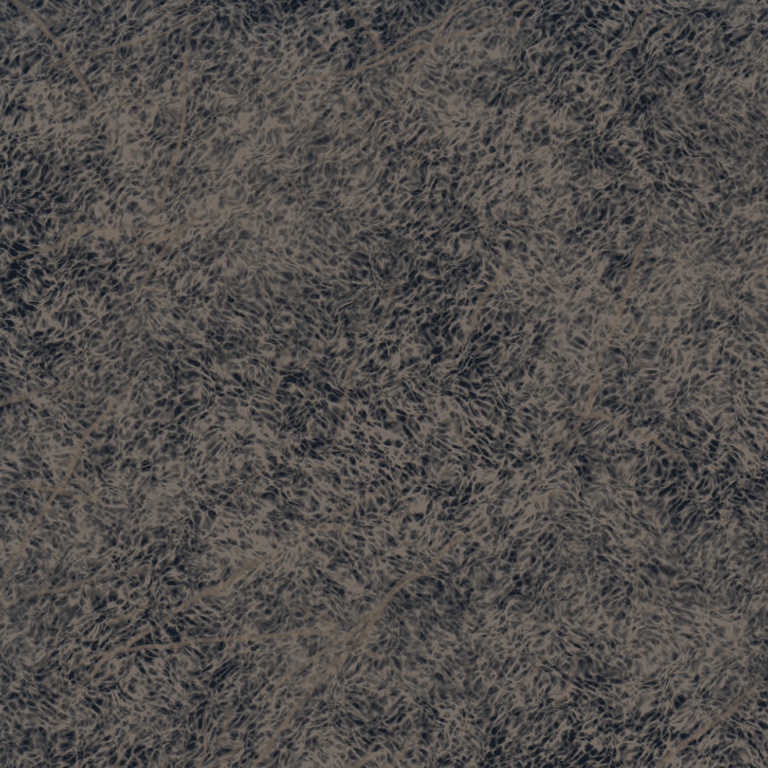
Write a WebGL 2 fragment shader that draws this texture.

```glsl
#version 300 es
precision highp float;
// Worn dark leather: stretched cellular noise and short fibres form the grain,
// smooth noise adds stains and soft bands, and a loop scatters bent creases.
// One tone value drives a ramp from blue-black to warm grey.
uniform vec2 u_resolution;
out vec4 fragColor;

const vec3 DEEP_BLUE = vec3(0.11, 0.13, 0.16);
const vec3 WARM_GREY = vec3(0.42, 0.39, 0.36);
const vec3 RUBBED_TINT = vec3(0.022, 0.0, -0.02);
const int CREASES = 80;

vec2 hash2(vec2 p) {
  vec3 q = fract(p.xyx * vec3(0.1031, 0.1030, 0.0973));
  q += dot(q, q.yzx + 33.33);
  return fract((q.xx + q.yz) * q.zy);
}

float valueNoise(vec2 p) {
  vec2 cell = floor(p), f = fract(p);
  f = f * f * (3.0 - 2.0 * f);
  float low = mix(hash2(cell).x, hash2(cell + vec2(1, 0)).x, f.x);
  float high = mix(hash2(cell + vec2(0, 1)).x, hash2(cell + vec2(1, 1)).x, f.x);
  return mix(low, high, f.y);
}

float layeredNoise(vec2 p) {
  float sum = 0.0, weight = 0.5;
  for (int i = 0; i < 4; i++) {
    sum += weight * valueNoise(p);
    p = mat2(1.6, 1.2, -1.2, 1.6) * p + 17.3;
    weight *= 0.5;
  }
  return sum / 0.9375;
}

vec2 rotate(vec2 p, float angle) {
  float c = cos(angle), s = sin(angle);
  return vec2(c * p.x + s * p.y, c * p.y - s * p.x);
}

// Bright ridges along cell borders, dark pits at cell centres
float cellRidges(vec2 p) {
  vec2 cell = floor(p), f = fract(p);
  float nearest = 8.0, second = 8.0;
  for (int y = -1; y <= 1; y++) {
    for (int x = -1; x <= 1; x++) {
      vec2 offset = vec2(x, y);
      float d = length(offset + hash2(cell + offset + 200.0) - f);
      second = min(second, max(nearest, d));
      nearest = min(nearest, d);
    }
  }
  return 1.0 - smoothstep(0.0, 0.62, second - nearest);
}

// Signed grain in one direction: wrinkle ridges cut up by short fibres
float strokes(vec2 p, float angle) {
  vec2 along = rotate(p, angle);
  float ridges = cellRidges(along * vec2(60.0, 112.0) + 40.0) - 0.6;
  float fibres = valueNoise(along * vec2(85.0, 175.0) + 300.0) - 0.5;
  return 0.5 * ridges + 0.75 * fibres;
}

// Two crossing directions, chosen by area, over a finer round grain
float wrinkleGrain(vec2 p, float area) {
  float crossed = mix(strokes(p, -0.6), strokes(p, 0.75), smoothstep(0.38, 0.48, area));
  return crossed + 0.28 * (cellRidges(p * 140.0) - 0.6);
}

// Bent line that tapers towards both ends
float crease(vec2 p, float angle, float halfLength, float bend, float width) {
  vec2 q = rotate(p, angle);
  q.y += bend * q.x * q.x;
  float taper = 1.0 - smoothstep(0.5, 1.0, abs(q.x) / halfLength);
  return taper * (1.0 - smoothstep(0.2 * width, width, abs(q.y)));
}

float scatteredCreases(vec2 p, float pixel) {
  float strongest = 0.0;
  for (int i = 0; i < CREASES; i++) {
    float id = float(i);
    vec2 center = hash2(vec2(id, 3.7)) * 1.1 - 0.05;
    vec2 shape = hash2(vec2(id, 19.1));
    vec2 style = hash2(vec2(id, 47.9));
    float angle = style.x < 0.76 ? mix(0.3, 1.4, shape.y) : mix(-0.9, 0.15, shape.y);
    float halfLength = mix(0.03, 0.26, shape.x * shape.x * shape.x);
    float width = mix(0.0028, 0.0055, style.y) + 0.5 * pixel;
    float line = crease(p - center, angle, halfLength, 2.0 * (style.y - 0.5), width);
    strongest = max(strongest, line * mix(0.5, 1.0, shape.x));
  }
  return strongest;
}

void main() {
  vec2 uv = gl_FragCoord.xy / u_resolution.y;
  float pixel = 1.0 / u_resolution.y;

  // Warps keep grain and creases from running straight
  vec2 fineWarp = vec2(valueNoise(uv * 42.0), valueNoise(uv * 42.0 + 71.0)) - 0.5;
  vec2 broadWarp = vec2(layeredNoise(uv * 8.0), layeredNoise(uv * 8.0 + 53.0)) - 0.5;

  // Stains, horizontal bands and darker outer edges
  float stain = layeredNoise(uv * 5.0 + 9.0) - 0.5;
  float blotch = layeredNoise(uv * 17.0 + 31.0) - 0.5;
  float band = sin(uv.y * 12.5 + 2.6 + 0.8 * sin(uv.x * 5.0));
  float edge = smoothstep(0.84, 1.02, uv.y) + 0.5 * smoothstep(0.08, 0.0, uv.x);

  // Tone: grain contrast grows inside the stains
  float grain = wrinkleGrain(uv + fineWarp * 0.012, layeredNoise(uv * 9.0 + 80.0));
  float speckle = valueNoise(uv * 215.0) - 0.5;
  float tone = 0.66 + grain * (1.15 - 1.1 * stain);
  tone += 0.42 * stain + 0.6 * blotch + 0.36 * speckle + 0.04 * band - 0.18 * edge;

  // Rubbed creases, broken up by noise
  float rubbed = scatteredCreases(uv + broadWarp * 0.035 + fineWarp * 0.004, pixel);
  rubbed *= smoothstep(0.1, 0.5, valueNoise(uv * 32.0 + 5.0)) * 0.4 + 0.6;
  tone = mix(tone, 0.95 + 0.3 * speckle, 0.85 * rubbed);

  vec3 color = mix(DEEP_BLUE, WARM_GREY, clamp(tone, -0.1, 1.12));
  color += RUBBED_TINT * (rubbed - 0.35 * edge);
  fragColor = vec4(color, 1.0);
}
```
